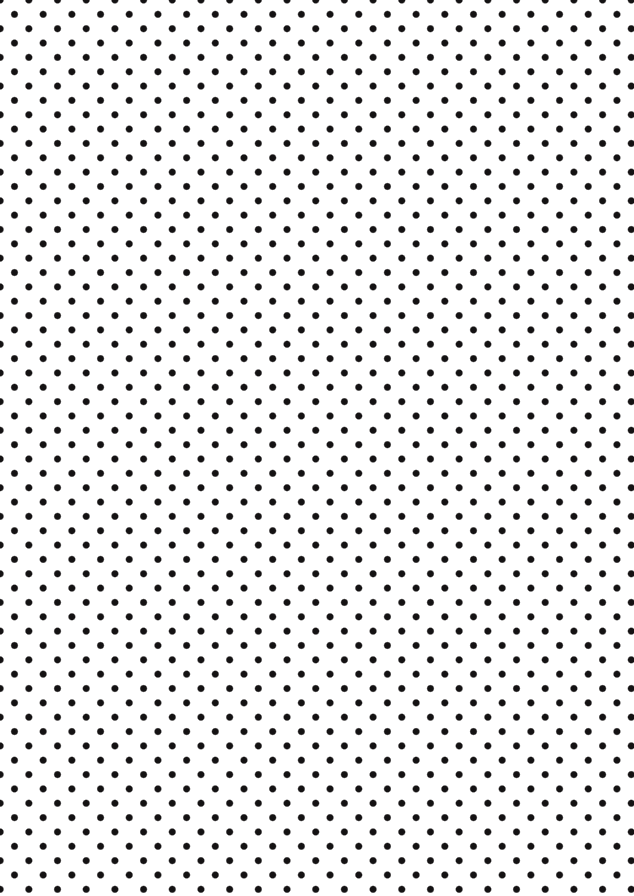
A Shadertoy shader for this pattern:

```glsl
// Small black polka dots on white, staggered in a diagonal lattice.

const float CELLS_ACROSS = 22.1;              // lattice cells per canvas width
const vec2  LATTICE_SHIFT = vec2(0.005, 0.0); // in cells, from the top left corner
const float DOT_RADIUS = 0.12;                // in cells
const float EDGE_PIXELS = 1.3;                // width of the smoothed edge
const vec3  PAPER = vec3(1.0);
const vec3  INK = vec3(0.08, 0.07, 0.073);

// Distance to the nearest point of the integer grid
float gridPointDistance(vec2 p) {
    return length(fract(p + 0.5) - 0.5);
}

// Signed distance to dots at the corners and centre of every cell
float staggeredDots(vec2 p) {
    return min(gridPointDistance(p), gridPointDistance(p + 0.5)) - DOT_RADIUS;
}

void mainImage(out vec4 fragColor, in vec2 fragCoord) {
    // Cell coordinates, measured down from the top left corner
    float cellsPerPixel = CELLS_ACROSS / iResolution.x;
    vec2 fromTopLeft = vec2(fragCoord.x, iResolution.y - fragCoord.y);
    vec2 p = fromTopLeft * cellsPerPixel - LATTICE_SHIFT;

    // Antialiased ink coverage
    float edge = EDGE_PIXELS * cellsPerPixel;
    float coverage = clamp(0.5 - staggeredDots(p) / edge, 0.0, 1.0);

    fragColor = vec4(mix(PAPER, INK, coverage), 1.0);
}
```
